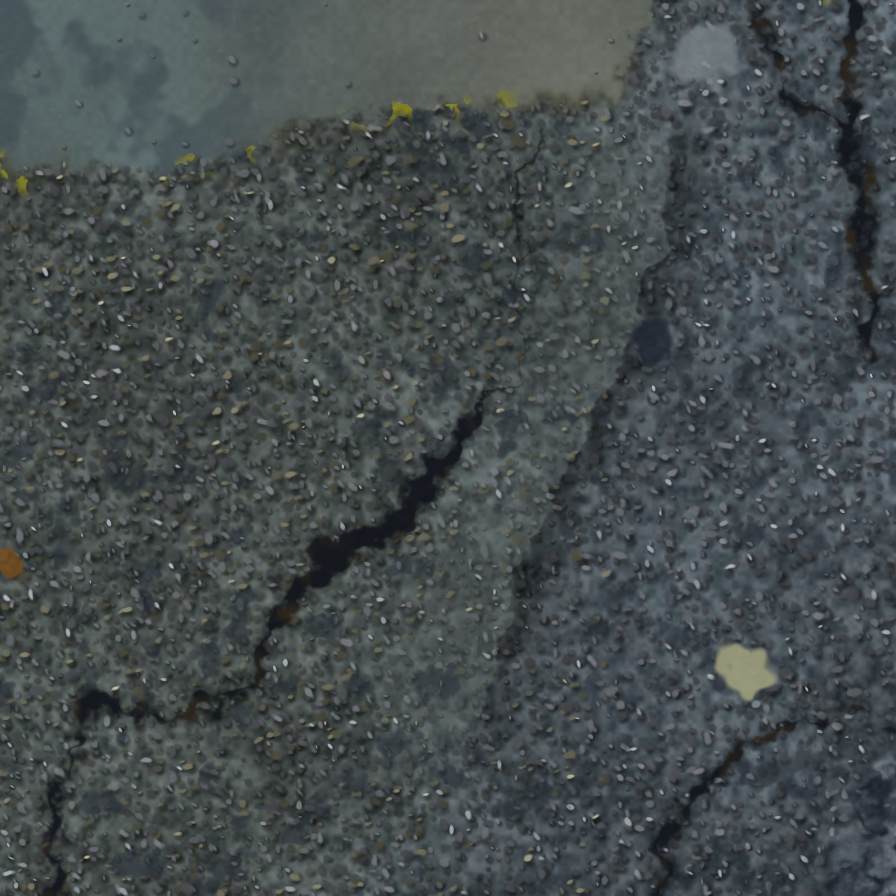
Write a WebGL 2 fragment shader that draws this texture.

```glsl
#version 300 es
precision highp float;
// Cracked, gritty asphalt with a smooth worn patch, a shallow ridge and glinting stones.
uniform vec2 u_resolution;
out vec4 outColor;

vec3 hash(vec2 cell, float seed) {
  uvec3 v = uvec3(ivec3(cell, seed)) * 1664525u + 1013904223u;
  v.x += v.y * v.z; v.y += v.z * v.x; v.z += v.x * v.y;
  v ^= v >> 16u;
  v.x += v.y * v.z; v.y += v.z * v.x; v.z += v.x * v.y;
  return vec3(v >> 8u) / 16777216.0;
}

float noise(vec2 p) {
  vec2 i = floor(p), f = fract(p);
  f = f * f * (3. - 2. * f);
  return mix(mix(hash(i, 1.).x, hash(i + vec2(1, 0), 1.).x, f.x),
             mix(hash(i + vec2(0, 1), 1.).x, hash(i + 1., 1.).x, f.x), f.y);
}

float fbm(vec2 p) {
  float sum = 0., amp = .53;
  for (int i = 0; i < 4; i++) {
    sum += amp * noise(p);
    p = mat2(1.6, 1.2, -1.2, 1.6) * p + 7.3;
    amp *= .5;
  }
  return sum;
}

// Tilted, irregular stones, each with a soft shadow at its lower right
vec3 stones(vec3 col, vec2 p, float scale, float share, float size, vec2 tone, float seed) {
  vec2 q = p * scale, base = floor(q);
  float wobble = .9 * (noise(q * 2.7) - .5);
  for (int i = 0; i < 9; i++) {
    vec2 cell = base + vec2(i % 3, i / 3) - 1.;
    vec3 h = hash(cell, seed), k = hash(cell, seed + 50.);
    if (h.z > share) continue;
    vec2 v = q - cell - .15 - .7 * h.xy;
    float angle = 2.2 * k.x - 1.65, radius = size * (.5 + .7 * k.z);
    float shade = length(v / radius + vec2(-.4, .5));
    v *= mat2(cos(angle), sin(angle), -sin(angle), cos(angle));
    v.y *= 1. + 1.1 * k.y;
    float body = 1. - smoothstep(.35, 1.2, length(v) / radius + wobble);
    vec3 tint = mix(vec3(.97, 1, 1.05), vec3(1.06, 1.03, .84), step(.78, k.x) * step(p.x, .68));
    col *= .7 + .3 * smoothstep(.4, 1.4, shade);
    col = mix(col, mix(tone.x, tone.y, k.y * k.y) * tint, body * .85);
  }
  return col;
}

// Distance to a path of (x, y, half width), less that width
float crack(vec2 p, vec3 path[5]) {
  float best = 1.;
  for (int i = 0; i < 4; i++) {
    vec3 a = path[i], ab = path[i + 1] - a;
    float t = clamp(dot(p - a.xy, ab.xy) / dot(ab.xy, ab.xy), 0., 1.);
    best = min(best, length(p - a.xy - ab.xy * t) - a.z - ab.z * t);
  }
  return best;
}

float blob(vec2 p, float x, float y, float radius) {
  float d = length(p - vec2(x, y)) / radius + .7 * (noise(p * 1.7 / radius) - .5);
  return 1. - smoothstep(.75, 1.1, d);
}

void main() {
  vec2 p = gl_FragCoord.xy / u_resolution;
  vec2 w = p + .045 * (vec2(fbm(p * 36.), fbm(p * 36. + 40.)) - .5);
  float broad = fbm(p * 6.);

  // Ground: olive on the left, bluish on the right
  float right = smoothstep(.35, .8, p.x + .25 * (.5 - p.y));
  vec3 col = mix(vec3(.3, .332, .322), vec3(.29, .328, .355), right);
  col *= .72 + .56 * broad;
  col += .18 * noise(p * 95.) + .08 * noise(p * 200.) - .13;

  // Grit, from packed dull stones to sparse glints
  col = stones(col, p, 82., .75 - .2 * right, .46, vec2(.26, .46), 3.);
  col = stones(col, p, 54., .5 - .22 * right, .4, vec2(.28, .54), 11.);
  col = stones(col, p, 64., .24, .34, vec2(.42, .8), 23.);

  // Ridge: pale strip with a shadowed right flank
  float flank = w.x - .525 - .23 * smoothstep(.12, .85, w.y);
  float along = smoothstep(.08, .25, p.y) * (1. - smoothstep(.82, .88, p.y));
  float side = smoothstep(-.004, .004, flank);
  col = mix(col, vec3(.38, .415, .4), .3 * along * smoothstep(-.16, -.05, flank) * (1. - side));
  col *= 1. - .3 * along * side * (1. - smoothstep(.008, .05, flank));

  // Coarse broken corner
  float corner = smoothstep(-.02, .05, w.x - .88 - .48 * w.y);
  col = mix(col, vec3(.01, .04, .07) + .46 * noise(w * vec2(65, 85)), .75 * corner);

  // Smooth worn patch along the top
  float edge = w.y - .805 - .075 * smoothstep(.1, .5, w.x) - .14 * smoothstep(.66, .77, w.x);
  float cover = smoothstep(-.006, .012, edge);
  vec3 worn = mix(vec3(.35, .41, .415), vec3(.41, .43, .4), smoothstep(.1, .6, p.x));
  worn *= .8 + .3 * broad + .08 * noise(p * 150.);
  float stain = smoothstep(.53, .66, fbm(p * 13. + 3.)) * (1. - smoothstep(.15, .4, p.x));
  worn = mix(worn, vec3(.23, .28, .31), .6 * stain);
  worn = stones(worn, p, 40., .12, .2, vec2(.38, .56), 37.);
  col = mix(col, worn, .94 * cover);

  // Rusty rim and moss specks
  float rim = exp(-edge * edge * 5000.);
  float moss = smoothstep(.68, .8, noise(w * 75.)) * smoothstep(.4, .6, noise(p * 9. + 5.));
  col = mix(col, vec3(.28, .26, .18), .5 * rim * smoothstep(.35, .65, noise(p * 11.)));
  col = mix(col, vec3(.58, .56, .12), .8 * rim * moss);

  // Dirt and spots
  float dirt = smoothstep(.62, .74, fbm(p * 30. + 9.)) * (1. - cover);
  col = mix(col, vec3(.15, .18, .21), .55 * dirt);
  col = mix(col, vec3(.47, .51, .53), .8 * blob(p, .785, .935, .034));
  col = mix(col, vec3(.62, .62, .49), .9 * blob(p, .832, .253, .029));
  col = mix(col, vec3(.13, .16, .2), .8 * blob(p, .73, .617, .028));
  col = mix(col, vec3(.45, .29, .1), .8 * blob(p, .01, .37, .016));

  // Deep cracks and one hairline
  float gap = crack(w, vec3[5](vec3(.06, 0, .006), vec3(.06, .12, .003), vec3(.1, .225, .004), vec3(.185, .187, .003), vec3(.277, .232, .004)));
  gap = min(gap, crack(w, vec3[5](vec3(.277, .232, .004), vec3(.306, .316, .006), vec3(.39, .395, .015), vec3(.456, .427, .015), vec3(.53, .54, .006))));
  gap = min(gap, crack(w, vec3[5](vec3(.83, 1, 0), vec3(.89, .88, .003), vec3(.945, .865, .005), vec3(.96, .78, .006), vec3(.97, .6, 0))));
  gap = min(gap, crack(w, vec3[5](vec3(.735, 0, .005), vec3(.745, .075, .004), vec3(.81, .155, .004), vec3(.885, .197, .003), vec3(.96, .21, 0))));
  gap = min(gap, length(vec2(w.x - .953, max(.86 - w.y, 0.))) - .005);
  gap += .012 * noise(p * 85.) - .006;
  float hairline = crack(w, vec3[5](vec3(.53, .54, .002), vec3(.575, .58, -.002), vec3(.58, .7, -.001), vec3(.58, .79, .002), vec3(.61, .84, 0)));
  col *= .75 + .25 * smoothstep(0., .016, gap);
  col *= .5 + .5 * smoothstep(-.002, .005, hairline);
  vec3 depth = mix(vec3(.07, .085, .11), vec3(.17, .14, .1), smoothstep(.6, .9, noise(p * 38.)));
  col = mix(depth, col, .07 + .93 * smoothstep(-.004, .005, gap));

  outColor = vec4(clamp(col, 0., 1.), 1);
}
```
